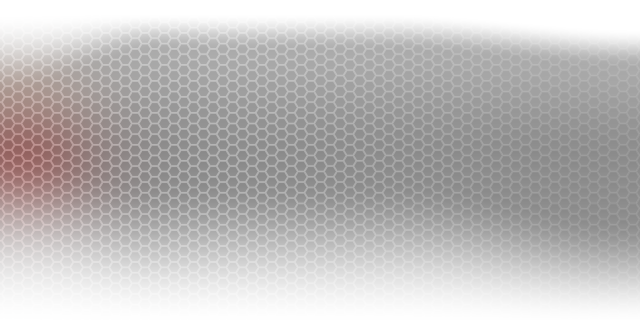
Reproduce this background procedurally as a Shadertoy shader.

```glsl
#define CELL_SIZE vec2(0.0610, 0.0333)
#define CELL_ORIGIN vec2(1.002, 0.514)
#define LINE_HALF_WIDTH 0.085
#define DARK_GRAY vec3(0.55)
#define RED_GLOW vec3(0.58, 0.36, 0.35)
#define WARM_GLOW vec3(0.69, 0.58, 0.48)
#define RED_CENTER vec2(0.05, 0.49)
#define WARM_CENTER vec2(0.04, 0.70)

// Hexagonal metric: 0 at the cell center, 0.5 on its border
float hexMetric(vec2 cell) {
    vec2 a = abs(cell * vec2(1.7320508, 1.0));
    return max(a.y, 0.8660254 * a.x + 0.5 * a.y);
}

// x: metric of the nearest cell, y: height inside that cell
vec2 hexCell(vec2 p) {
    vec2 q = (p - CELL_ORIGIN) / CELL_SIZE;
    vec2 even = fract(q + 0.5) - 0.5;
    vec2 odd = fract(q) - 0.5;
    float evenMetric = hexMetric(even);
    float oddMetric = hexMetric(odd);
    return evenMetric < oddMetric ? vec2(evenMetric, even.y) : vec2(oddMetric, odd.y);
}

float glow(vec2 p, vec2 center, vec2 radius) {
    vec2 d = (p - center) / radius;
    return exp(-dot(d, d));
}

// Density of the gray band, fading to white above and below
float bandDensity(vec2 uv) {
    float left = 1.0 - smoothstep(0.0, 0.25, uv.x);
    float right = smoothstep(0.6, 1.0, uv.x);
    float depth = 1.0 - uv.y;
    float top = 0.04 + 0.05 * right;
    float upper = 0.7 * smoothstep(top, top + 0.12 + 0.14 * left, depth)
                + 0.3 * smoothstep(top + 0.05, 0.5, depth);
    float lower = smoothstep(-0.02, 0.44 - 0.12 * right + 0.12 * left, uv.y);
    return upper * lower;
}

void mainImage(out vec4 fragColor, in vec2 fragCoord) {
    vec2 uv = fragCoord / iResolution.xy;
    vec2 p = fragCoord / iResolution.y;
    float density = bandDensity(uv);

    // Gray band tinted by two soft glows at the left
    vec3 tint = mix(DARK_GRAY, WARM_GLOW, 0.45 * glow(p, WARM_CENTER, vec2(0.22, 0.16)));
    float red = glow(p, RED_CENTER, vec2(0.24, 0.21));
    tint = mix(tint, RED_GLOW, 0.9 * red);
    vec3 color = mix(vec3(1.0), tint, density);

    // Honeycomb, lit slightly toward the bottom of each cell
    vec2 hex = hexCell(p);
    color -= 0.03 * hex.y * density;
    float blur = max(0.05, 0.6 / (iResolution.y * CELL_SIZE.y));
    float line = 1.0 - smoothstep(LINE_HALF_WIDTH - blur, LINE_HALF_WIDTH + blur, 0.5 - hex.x);
    float strength = mix(0.32, 0.10, smoothstep(0.3, 1.0, uv.x)) + 0.06 * red;
    color = mix(color, mix(vec3(1.0), vec3(1.0, 0.82, 0.82), red), line * strength);

    fragColor = vec4(clamp(color, 0.0, 1.0), 1.0);
}
```
